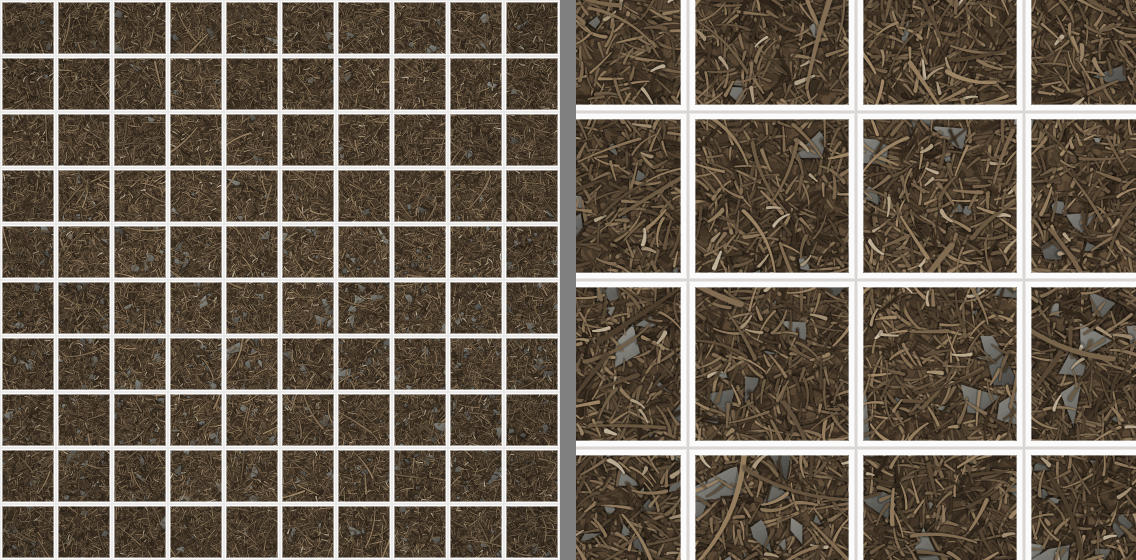
Left: the whole. Right: its middle third, enlarged.
Give the GLSL for this texture, as a WebGL 1 fragment shader.

```glsl
precision highp float;
// A 10 x 10 contact sheet of forest floor squares parted by white gaps.
// Each square scatters soil grains, needles, stones and twigs from hashed
// cells seeded by its row and column; gaps straddle the canvas edges.

uniform vec2 u_resolution;

#define SQUARES 10.0
#define HALF_SIDE 0.456
#define NEEDLE_CELLS 9.0
#define NEEDLE_WIDTH 0.0075
#define STONE_CELLS 6.0
#define SHADOW vec3(0.17, 0.13, 0.09)
#define SOIL vec3(0.28, 0.225, 0.165)
#define STRAW vec3(0.54, 0.455, 0.345)
#define PALE vec3(0.72, 0.67, 0.58)
#define STONE vec3(0.43, 0.43, 0.41)
#define PAPER vec3(0.985)
#define CREASE vec3(0.85, 0.84, 0.83)

float pixel; // width of one pixel, in squares

vec4 hash(vec2 v) {
  vec4 q = fract(v.xyxy * vec4(0.1031, 0.1030, 0.0973, 0.1099));
  q += dot(q, q.wzxy + 33.33);
  return fract((q.xxyz + q.yzzw) * q.zywx);
}

float cover(float d) {
  return clamp(0.5 - d / pixel, 0.0, 1.0);
}

// Cellular noise: the random tone of the nearest grain.
float grains(vec2 p, vec2 square, float cells) {
  vec2 base = floor(p * cells);
  float nearest = 9.0, tone = 0.0;
  for (int j = -1; j <= 1; j++)
    for (int i = -1; i <= 1; i++) {
      vec2 cell = base + vec2(i, j);
      vec4 h = hash(cell + square * 53.0 + 5.7);
      float d = length(p * cells - cell - h.xy);
      if (d < nearest) { nearest = d; tone = h.z; }
    }
  return tone;
}

// One layer of bent, tapered sticks, each with a soft shadow below it.
void scatter(inout vec3 color, vec2 p, vec2 square, float cells, float width,
             float chance, vec3 dark, vec3 light, float seed) {
  vec2 base = floor(p * cells);
  for (int j = -1; j <= 1; j++)
    for (int i = -1; i <= 1; i++) {
      vec2 cell = base + vec2(i, j);
      vec2 id = cell + square * 37.0 + seed * vec2(17.3, 9.1);
      vec4 h = hash(id);
      vec4 k = hash(id + 71.7);
      float angle = 6.2832 * h.z;
      vec2 axis = vec2(cos(angle), sin(angle));
      vec2 q = p - (cell + h.xy) / cells;
      q = vec2(dot(q, axis), dot(q, vec2(-axis.y, axis.x)));
      float reach = mix(0.3, 0.92, h.w) / cells;
      q.y += (k.y - 0.5) * 0.5 * cells * q.x * q.x;
      float d = length(vec2(max(abs(q.x) - reach, 0.0), q.y));
      float girth = width * mix(0.7, 1.2, k.w) * (1.0 - 0.3 * q.x / reach);
      float present = step(k.x, chance);
      color *= 1.0 - 0.22 * present * cover(d - girth * 2.0);
      color = mix(color, mix(dark, light, k.z), present * cover(d - girth));
    }
}

// Angular stones: each is the overlap of five random half-planes.
void stones(inout vec3 color, vec2 p, vec2 square, float chance) {
  vec2 base = floor(p * STONE_CELLS);
  for (int j = -1; j <= 1; j++)
    for (int i = -1; i <= 1; i++) {
      vec2 cell = base + vec2(i, j);
      vec2 id = cell + square * 41.0 + 211.3;
      vec4 h = hash(id);
      vec4 k = hash(id + 33.9);
      vec2 q = p - (cell + h.xy) / STONE_CELLS;
      float radius = mix(0.018, 0.08, h.z * h.z);
      float d = -1.0;
      for (int s = 0; s < 5; s++) {
        float side = float(s);
        float angle = 6.2832 * k.x + 1.2566 * side + 0.9 * sin(side * 9.0 * k.y);
        float inset = radius * (0.8 + 0.35 * sin(side * 7.0 + 20.0 * k.z));
        d = max(d, dot(q, vec2(cos(angle), sin(angle))) - inset);
      }
      float present = step(h.w, chance);
      float light = mix(0.75, 1.15, k.w) + 1.5 * dot(q, vec2(-0.6, 0.8));
      color *= 1.0 - 0.3 * present * cover(d - 0.012);
      color = mix(color, STONE * light, 0.92 * present * cover(d));
    }
}

void main() {
  vec2 sheet = gl_FragCoord.xy / u_resolution * SQUARES;
  vec2 square = mod(floor(sheet), SQUARES);
  vec2 p = fract(sheet);
  pixel = SQUARES / min(u_resolution.x, u_resolution.y);

  // Soil and the lower litter
  vec3 color = SOIL * mix(0.72, 1.28, grains(p, square, 26.0));
  for (int n = 0; n < 4; n++)
    scatter(color, p, square, NEEDLE_CELLS, NEEDLE_WIDTH, 0.9, SHADOW, STRAW, float(n));

  // Stones gather in the lower rows
  float rows = 0.5 + 0.5 * cos(6.2832 * (square.y - 2.5) / SQUARES);
  stones(color, p, square, mix(0.05, 0.36, rows));

  // Upper litter, pale chips and twigs
  for (int n = 4; n < 6; n++)
    scatter(color, p, square, NEEDLE_CELLS, NEEDLE_WIDTH, 0.75, SHADOW, STRAW * 1.08, float(n));
  scatter(color, p, square, 16.0, 0.009, 0.035, STRAW, PALE, 7.0);
  scatter(color, p, square, 4.0, 0.009, 0.4, SOIL, STRAW * 1.1, 8.0);
  scatter(color, p, square, 2.0, 0.012, 0.38, SOIL, STRAW * 1.1, 9.0);

  // Exposure differs a little per square and falls off toward the corners
  vec2 fromCenter = (square + 0.5) / SQUARES - 0.5;
  color *= 1.08 - 0.35 * dot(fromCenter, fromCenter) + 0.08 * (hash(square + 3.1).x - 0.5);

  // White gaps with a faint crease along the middle
  vec2 offset = abs(p - 0.5);
  float edge = max(offset.x, offset.y);
  vec3 gap = mix(PAPER, CREASE, cover(0.491 - edge));
  color = mix(color, gap, smoothstep(-0.7, 0.7, (edge - HALF_SIDE) / pixel));
  gl_FragColor = vec4(color, 1.0);
}
```
